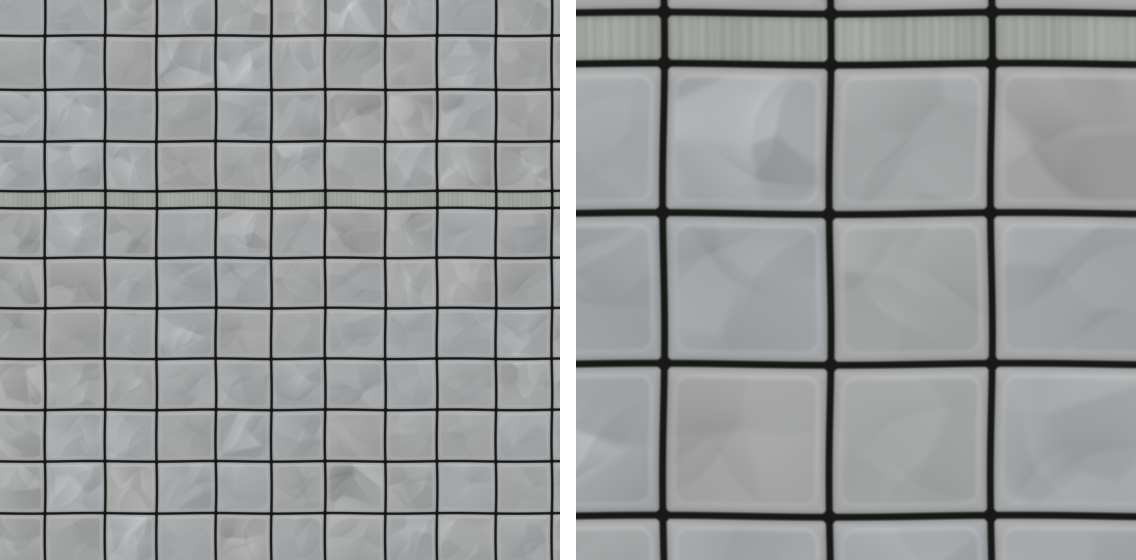
Left, the full canvas; right, a detail of the centre.
A Shadertoy shader for this texture:

```glsl
// Glossy grey wall tiles with creased reflections, dark joints and one narrow ribbed course.

const vec3 GROUT = vec3(0.095, 0.098, 0.085);
const vec3 GLAZE = vec3(0.638, 0.643, 0.645);
const vec3 RIBBED = vec3(0.625, 0.640, 0.625);
const float JOINT = 0.0019;        // half width of a joint
const float BEVEL = 0.0075;        // width of the pillowed rim
const float NARROW_ROW = 6.0;

vec2 hash2(vec2 p) {
    vec3 q = fract(p.xyx * vec3(0.1031, 0.1030, 0.0973));
    q += dot(q, q.yzx + 33.33);
    return fract((q.xx + q.yz) * q.zy);
}

// Slightly uneven joint positions, in canvas units
float columnLine(float i) {
    return 0.0833 + 0.1001 * i + 0.0043 * cos(3.14159 * i) * sin(0.65 * i - 2.4);
}

float rowLine(float j) {
    float k = j - NARROW_ROW - 1.0;
    return k < 0.0 ? 0.0833 + 0.0932 * j - 0.00039 * j * j
                   : 0.6589 + 0.0866 * k + 0.00195 * k * k;
}

// Lower joint, upper joint and index of the span that holds x
vec3 findSpan(float x, bool isRow) {
    vec3 span = vec3(0.0);
    for (float i = -1.0; i < 12.0; i++) {
        float lo = isRow ? rowLine(i) : columnLine(i);
        float hi = isRow ? rowLine(i + 1.0) : columnLine(i + 1.0);
        if (lo <= x) span = vec3(lo, hi, i);
    }
    return span;
}

float roundedBox(vec2 p, vec2 halfSize, float radius) {
    vec2 q = abs(p) - halfSize + radius;
    return length(max(q, 0.0)) + min(max(q.x, q.y), 0.0) - radius;
}

// Softened cellular noise: each cell is a tilted plane
float facets(vec2 p, vec2 seed) {
    vec2 cell = floor(p);
    float total = 0.0, weights = 0.0;
    for (int y = -1; y <= 1; y++)
    for (int x = -1; x <= 1; x++) {
        vec2 id = cell + vec2(x, y);
        vec2 site = hash2(id + seed);
        vec2 slope = hash2(id + seed + 47.0) - 0.5;
        vec2 offset = p - id - site;
        float weight = exp(-26.0 * length(offset));
        total += weight * (site.x - 0.5 + 1.6 * dot(offset, slope));
        weights += weight;
    }
    return total / max(weights, 1e-12);
}

// A curved fold: crisp on one side, fading on the other
float crease(vec2 p, vec2 seed) {
    vec2 r = hash2(seed), centre = 0.2 + 0.6 * hash2(seed + 19.0);
    float angle = mix(0.35, 1.25, r.x) * (r.y < 0.3 ? -1.0 : 1.0);
    vec2 along = vec2(cos(angle), sin(angle));
    vec2 q = p - centre;
    float t = dot(q, along);
    float d = dot(q, vec2(-along.y, along.x)) + 0.05 * sin(7.0 * t + 6.3 * r.y);
    float fold = smoothstep(-0.025, 0.025, d) * exp(-6.0 * max(d, 0.0));
    return fold * exp(-9.0 * t * t) * (r.x < 0.5 ? -1.0 : 1.0);
}

vec3 glazedTile(vec2 local, vec2 uv, vec2 halfSize, vec2 id) {
    vec2 seed = id * 13.0 + 200.0;
    vec2 r = hash2(seed);
    float relief = mix(0.25, 1.0, r.x);
    float tone = 0.085 * relief * facets(uv * 1.9, seed);
    for (float i = 0.0; i < 3.0; i++)
        tone += 0.055 * relief * crease(uv, seed + 31.0 * i);
    tone += 0.022 * (uv.y - uv.x) + 0.02 * (r.y - 0.5);

    // Pillowed rim, brightest along the top and right
    float face = roundedBox(local, halfSize - BEVEL, 0.008);
    float rim = smoothstep(-0.002, 0.002, face);
    vec2 side = local / halfSize;
    float lit = 0.5 + 0.5 * smoothstep(-0.8, 0.9, side.x + side.y);
    float glint = exp(-pow(face / 0.0016, 2.0));
    float topGlow = smoothstep(0.72, 0.9, side.y);
    tone = mix(tone, 0.35 * tone + 0.012, rim);
    tone += 0.035 * glint * lit + 0.028 * topGlow;

    vec3 tint = mix(vec3(0.004, 0.0, -0.004), vec3(-0.010, 0.0, 0.008), r.y);
    return GLAZE + tone + tint;
}

vec3 ribbedTile(vec2 p) {
    float ribs = sin(p.x * 760.0) + sin(p.x * 1130.0 + 2.0 * sin(p.x * 91.0));
    float patches = sin(p.x * 47.0) * sin(p.x * 83.0 + 1.0);
    return RIBBED + 0.012 * ribs + 0.02 * patches;
}

void mainImage(out vec4 fragColor, in vec2 fragCoord) {
    vec2 p = fragCoord / iResolution.xy;
    float pixel = 1.0 / min(iResolution.x, iResolution.y);
    p += 0.0006 * sin(p.yx * vec2(37.0, 29.0));

    // Locate the tile
    vec3 column = findSpan(p.x, false), row = findSpan(p.y, true);
    vec2 lo = vec2(column.x, row.x), hi = vec2(column.y, row.y);
    vec2 halfSize = 0.5 * (hi - lo), local = p - 0.5 * (lo + hi);
    vec2 uv = (p - lo) / (hi - lo);

    vec3 color = row.z == NARROW_ROW ? ribbedTile(p)
               : glazedTile(local, uv, halfSize, vec2(column.z, row.z));

    // Shaded edge and joint
    float inside = -roundedBox(local, halfSize - JOINT, 0.003);
    color *= 1.0 - 0.28 * exp(-max(inside, 0.0) / 0.0013);
    float soft = max(0.8 * pixel, 0.0010);
    color = mix(GROUT, color, smoothstep(-soft, soft, inside));
    fragColor = vec4(color, 1.0);
}
```
